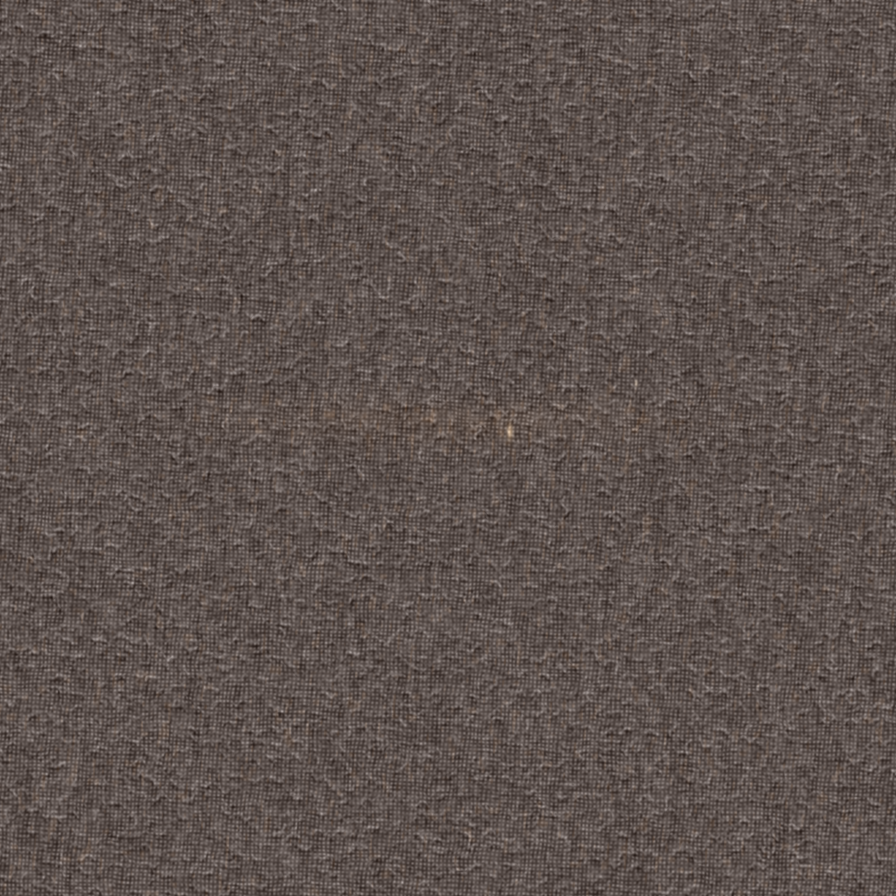
Reproduce this texture procedurally as a Shadertoy shader.

```glsl
// Dark taupe crepe fabric: a fine thread grid and short upright streaks,
// covered by small wavy ridges scattered over jittered cells, each with a
// lit crest and a shadow below. A faint tan worn band crosses the middle.

float hash(vec2 p) {
    return fract(sin(dot(p, vec2(127.1, 311.7))) * 43758.5453);
}

float noise(vec2 p) {
    vec2 i = floor(p), f = fract(p);
    f = f * f * (3.0 - 2.0 * f);
    return mix(mix(hash(i), hash(i + vec2(1, 0)), f.x),
               mix(hash(i + vec2(0, 1)), hash(i + vec2(1, 1)), f.x), f.y);
}

// Soft profile of one bent thread lying along the x axis
float ridge(vec2 p, float halfLength, float bend, float phase, float width) {
    p.y -= bend * sin(p.x * 7.0 + phase);
    float d = length(vec2(max(abs(p.x) - halfLength, 0.0), p.y));
    return exp(-d * d / (width * width));
}

// Lit crests minus shadows of the ridges in the neighbouring cells
float crinkles(vec2 p, float seed) {
    vec2 cell = floor(p);
    float crest = 0.0, shade = 0.0;
    for (int y = -1; y <= 1; y++)
    for (int x = -1; x <= 1; x++) {
        vec2 id = cell + vec2(x, y);
        vec2 key = id + seed;
        vec2 center = id + 0.1 + 0.8 * vec2(hash(key), hash(key + 17.3));
        float angle = (hash(key + 5.1) - 0.5) * 1.3;
        if (hash(key + 41.7) > 0.85) angle += 1.4;
        float c = cos(angle), s = sin(angle);
        mat2 turn = mat2(c, -s, s, c);
        float halfLength = mix(0.12, 0.40, hash(key + 9.2));
        float bend = mix(0.05, 0.14, hash(key + 23.9));
        float phase = 6.28 * hash(key + 31.4);
        float strength = mix(0.35, 1.0, hash(key + 53.8));
        vec2 q = p - center;
        crest = max(crest, strength * ridge(turn * q, halfLength, bend, phase, 0.105));
        q.y += 0.22;
        shade = max(shade, strength * ridge(turn * q, halfLength, bend, phase, 0.13));
    }
    return crest - 0.6 * shade * (1.0 - crest);
}

void mainImage(out vec4 fragColor, in vec2 fragCoord) {
    vec2 uv = fragCoord / iResolution.y;

    // Thread grid, slightly slanted and wavering, uneven in strength
    vec2 slanted = uv + vec2(-0.07 * uv.y, 0.05 * uv.x);
    vec2 wobble = vec2(noise(uv * 50.0), noise(uv * 50.0 + 60.0)) * 0.003;
    vec2 thread = sin((slanted + wobble) * 6.2832 * vec2(212.0, 216.0));
    float weave = 0.044 * thread.x + 0.038 * thread.y + 0.022 * thread.x * thread.y;
    weave *= 0.65 + 0.7 * noise(uv * 90.0 + 20.0);

    // Upright streaks, fibre grain and slow unevenness
    float streak = noise(slanted * vec2(170.0, 55.0)) - 0.5;
    float grain = noise(uv * 330.0 + 9.0) - 0.5;
    float cloud = noise(uv * 7.0) - 0.5;

    // Two overlapping layers of crinkled ridges
    float relief = crinkles(uv * 50.0, 0.0) + 0.7 * crinkles(uv * 57.0 + 0.37, 70.0);

    vec3 color = vec3(0.359, 0.317, 0.302);
    color += weave + 0.085 * streak + 0.13 * grain + 0.008 * cloud;
    color += relief * vec3(0.122, 0.124, 0.126);

    // Tan fibres, sparse everywhere and denser in the worn band
    vec2 fromBand = (uv - vec2(0.5, 0.53)) / vec2(0.24, 0.026);
    float band = exp(-dot(fromBand, fromBand));
    float fleck = noise(slanted * vec2(200.0, 90.0) + 33.0);
    float tanFibre = smoothstep(0.7, 0.98, fleck) * 0.8 + band * (0.2 + 0.6 * fleck);
    color += tanFibre * vec3(0.066, 0.041, 0.015);

    // Two bare bright fibres
    vec2 largeSpeck = (uv - vec2(0.569, 0.518)) / vec2(0.0032, 0.009);
    vec2 smallSpeck = (uv - vec2(0.71, 0.572)) / vec2(0.002, 0.004);
    color += vec3(0.33, 0.27, 0.18) * exp(-dot(largeSpeck, largeSpeck));
    color += vec3(0.32, 0.30, 0.26) * exp(-dot(smallSpeck, smallSpeck));

    fragColor = vec4(clamp(color, 0.0, 1.0), 1.0);
}
```
